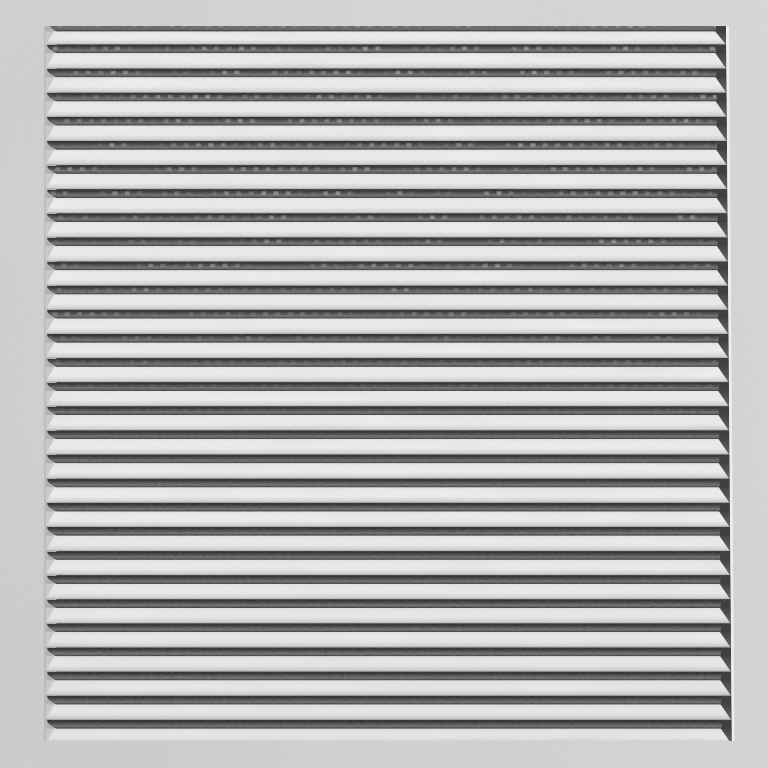
Reproduce this texture procedurally as a WebGL 2 fragment shader.

```glsl
#version 300 es
precision highp float;
// Pale metal louvre vent: thirty horizontal slats with mitred ends in a plain frame.

uniform vec2 u_resolution;
out vec4 fragColor;

vec2 hashGradient(vec2 cell) {
    vec3 h = fract(cell.xyx * vec3(0.1031, 0.1030, 0.0973));
    h += dot(h, h.yzx + 33.33);
    return fract((h.xx + h.yz) * h.zy) * 2.0 - 1.0;
}

float gradientNoise(vec2 p) {
    vec2 i = floor(p), f = fract(p);
    vec2 u = f * f * (3.0 - 2.0 * f);
    float a = dot(hashGradient(i), f);
    float b = dot(hashGradient(i + vec2(1, 0)), f - vec2(1, 0));
    float c = dot(hashGradient(i + vec2(0, 1)), f - vec2(0, 1));
    float d = dot(hashGradient(i + vec2(1, 1)), f - vec2(1, 1));
    return mix(mix(a, b, u.x), mix(c, d, u.x), u.y);
}

// Soft step from 0 to 1 centred on an edge
float edge(float at, float x, float width) {
    return smoothstep(at - 0.5 * width, at + 0.5 * width, x);
}

// Soft line of the given half width
float line(float at, float x, float halfWidth) {
    return 1.0 - smoothstep(0.4 * halfWidth, halfWidth, abs(x - at));
}

float gapShade(float g, float row, vec2 p) {
    float shade = mix(0.22, 0.34, smoothstep(0.1, 0.45, g));
    shade += 0.09 * line(0.68, g, 0.22);
    shade -= 0.08 * smoothstep(0.85, 1.0, g);
    // Wire mesh glinting behind the upper gaps
    float dash = line(0.5, fract(p.x * 62.0 + row * 0.37), 0.28);
    float glint = dash * smoothstep(-0.3, 0.4, gradientNoise(vec2(p.x * 24.0, row * 3.7)));
    shade += 0.22 * glint * line(0.4, g, 0.3) * (1.0 - smoothstep(6.0, 18.0, row));
    return shade + 0.05 * gradientNoise(p * vec2(190.0, 400.0));
}

float slatShade(float v, vec2 p) {
    float shade = mix(0.89, 0.915, smoothstep(0.0, 0.25, v));
    shade = mix(shade, 0.84, smoothstep(0.55, 0.85, v));
    shade = mix(shade, 0.68, smoothstep(0.84, 0.97, v));
    shade -= 0.025 * smoothstep(0.6, 1.0, p.y);
    return shade + 0.02 * gradientNoise(p * vec2(9.0, 60.0));
}

void main() {
    // Origin at the top left, so rows count downwards
    vec2 p = gl_FragCoord.xy / u_resolution;
    p.y = 1.0 - p.y;
    float px = 1.0 / min(u_resolution.x, u_resolution.y);

    float pitch = 0.03141;
    float rowPos = (p.y - 0.0585) / pitch;
    float row = floor(rowPos);
    float f = rowPos - row;
    float w = px / pitch;
    float gapEnd = row < 0.0 ? 0.44 : 0.34;
    float g = clamp(f / gapEnd, 0.0, 1.0);
    float v = clamp((f - gapEnd) / (1.0 - gapEnd), 0.0, 1.0);

    // Opening, a little wider towards the bottom
    float left = 0.0595;
    float right = 0.945 + 0.008 * p.y;
    float fromLeft = p.x - left;
    float fromRight = right - p.x;
    float inside = edge(0.0, fromLeft, px) * edge(0.0, fromRight, px)
                 * edge(0.034, p.y, px) * (1.0 - edge(0.965, p.y, px));

    // Frame with soft uneven light and a bright inner rim
    float frame = 0.815 + 0.025 * p.x - 0.015 * p.y + 0.02 * gradientNoise(p * 3.0);
    float rimSpan = edge(0.034, p.y, px) * (1.0 - edge(0.965, p.y, px));
    frame += 0.1 * rimSpan * line(right + 0.002, p.x, 0.0025);
    frame -= 0.07 * rimSpan * line(left - 0.001, p.x, 0.002);

    // Dark gap, with a lit cheek at its left end and shadow at its right
    float gap = gapShade(g, row, p);
    gap = mix(gap, 0.25, 1.0 - edge(0.013, fromRight, px));
    float cheek = 1.0 - edge(mix(0.002, 0.014, g * g), fromLeft, 1.5 * px);
    gap = mix(gap, 0.7, cheek);

    // Slat, cut diagonally at both ends
    float slat = slatShade(v, p);
    float leftCut = 1.0 - edge(0.011 * (1.0 - v), fromLeft, 1.5 * px);
    slat = mix(slat, 0.79, leftCut);
    float rightCut = 1.0 - edge(0.014 * (1.0 - v), fromRight, 1.5 * px);
    slat = mix(slat, mix(0.27, 0.4, v), rightCut);

    float slatMask = edge(gapEnd, f, w) * (1.0 - smoothstep(1.0 - w, 1.0, f));
    float shade = mix(frame, mix(gap, slat, slatMask), inside);
    shade += 0.015 * gradientNoise(p * 310.0);
    fragColor = vec4(vec3(shade), 1.0);
}
```
